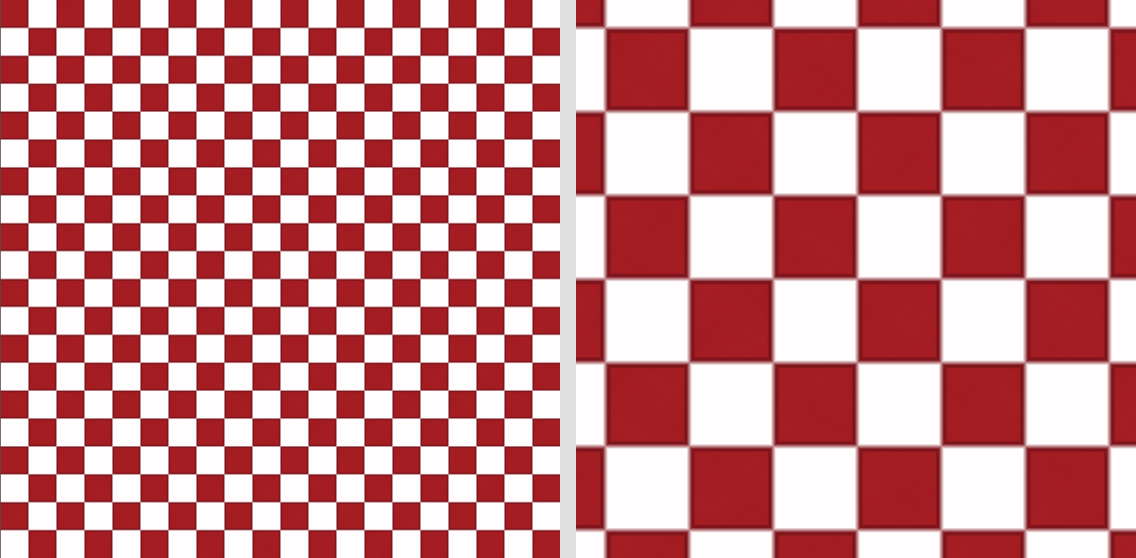
Left: the whole. Right: its middle third, enlarged.
Give the GLSL for this pattern, as a Shadertoy shader.

```glsl
#define CELLS 20.0
#define SHIFT_X 0.0008
#define RAMP 0.031
#define RIM 0.062
#define EDGE_LINE 0.0015
#define MOTTLE 0.007
#define WHITE vec3(1.0, 0.993, 0.993)
#define RED vec3(0.642, 0.112, 0.132)
#define DARK_RED vec3(0.50, 0.08, 0.11)
#define LINE_COLOR vec3(0.36, 0.28, 0.28)

// Layered sines for a faint unevenness in the ink, roughly -1 to 1
float inkMottle(vec2 p) {
    float broad = sin(p.x * 5.3 + 1.7 * sin(p.y * 3.1)) * sin(p.y * 4.7 + p.x);
    float fine = sin(p.x * 19.0 + p.y * 2.0) * sin(p.y * 21.0 - p.x * 3.0);
    return 0.6 * broad + 0.4 * fine;
}

// Signed distance to the nearest inner grid line, positive in red cells
float checkerDistance(vec2 p) {
    vec2 cell = clamp(floor(p), 0.0, CELLS - 1.0);
    vec2 nearestLine = clamp(round(p), 1.0, CELLS - 1.0);
    vec2 gap = abs(p - nearestLine);
    float parity = mod(cell.x + cell.y, 2.0);
    return min(gap.x, gap.y) * (2.0 * parity - 1.0);
}

void mainImage(out vec4 fragColor, in vec2 fragCoord) {
    vec2 uv = fragCoord / iResolution.xy;
    vec2 p = (uv - vec2(SHIFT_X, 0.0)) * CELLS;
    float pixel = CELLS / min(iResolution.x, iResolution.y);
    float d = checkerDistance(p);

    // Red squares with a darker rim
    float soft = max(0.5 * pixel, 0.012);
    float inner = smoothstep(RIM - soft, RIM + soft, d);
    vec3 ink = mix(DARK_RED, RED + MOTTLE * inkMottle(p), inner);

    // Soft boundary between the inks
    float ramp = max(RAMP, 0.5 * pixel);
    float coverage = clamp(0.5 + 0.5 * d / ramp, 0.0, 1.0);
    vec3 color = mix(WHITE, ink, coverage);

    // Thin dark line along the left border
    float aa = 0.5 / iResolution.x;
    float border = 1.0 - smoothstep(EDGE_LINE - aa, EDGE_LINE + aa, uv.x);
    color = mix(color, LINE_COLOR, 0.85 * border);

    fragColor = vec4(color, 1.0);
}
```
